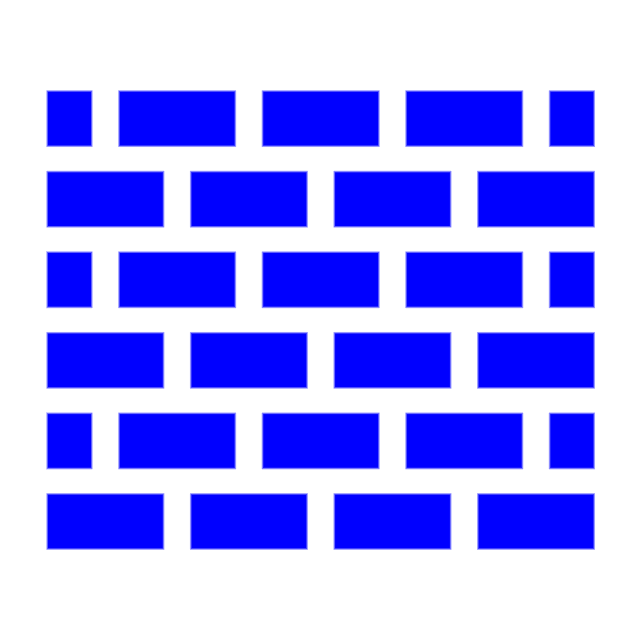
Give the GLSL for this pattern, as a three.js fragment shader.

```glsl
varying vec2 vUv;

const vec3 BRICK_COLOR = vec3(0.0, 0.0, 1.0);
const vec3 MORTAR_COLOR = vec3(1.0);
const vec2 BRICK_COUNT = vec2(4.0, 6.0);
const vec2 BRICK_SIZE = vec2(0.1819, 0.0863);
const vec2 PITCH = vec2(0.2243, 0.1259);
const vec2 WALL_ORIGIN = vec2(0.0737, 0.1420);
const float ROW_SHIFT = 0.5;
const float EDGE_SOFTNESS = 0.002;

// Signed distance to a box centred at the origin
float boxDistance(vec2 p, vec2 halfSize) {
  vec2 d = abs(p) - halfSize;
  return length(max(d, 0.0)) + min(max(d.x, d.y), 0.0);
}

// Running bond: every second row is shifted by half a pitch
float brickDistance(vec2 p) {
  vec2 cell = (p - 0.5 * BRICK_SIZE) / PITCH + 0.5;
  cell.x += ROW_SHIFT * mod(floor(cell.y), 2.0);
  return boxDistance((fract(cell) - 0.5) * PITCH, 0.5 * BRICK_SIZE);
}

// Outer rectangle that cuts the shifted rows flush
float wallDistance(vec2 p) {
  vec2 halfWall = 0.5 * ((BRICK_COUNT - 1.0) * PITCH + BRICK_SIZE);
  return boxDistance(p - halfWall, halfWall);
}

void main() {
  vec2 p = vUv - WALL_ORIGIN;
  float d = max(brickDistance(p), wallDistance(p));

  // Smooth edges, never thinner than one screen pixel
  float soft = max(EDGE_SOFTNESS, 0.5 * fwidth(vUv.x));
  float coverage = clamp(0.5 - 0.5 * d / soft, 0.0, 1.0);

  gl_FragColor = vec4(mix(MORTAR_COLOR, BRICK_COLOR, coverage), 1.0);
}
```
